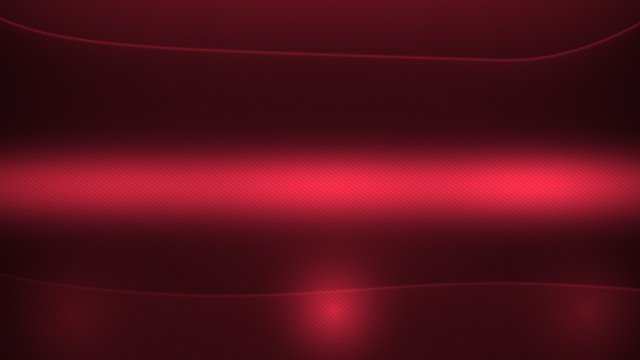
This background is drawn by a Shadertoy shader. Its source:

```glsl
const vec3 CRIMSON = vec3(1.0, 0.185, 0.305);
const float HATCH_PERIOD = 0.0094;

float bell(float offset, float width) {
    float t = offset / width;
    return exp(-t * t);
}

// Soft halo with a tighter core; the offset is in canvas heights
float glow(vec2 offset, float radius) {
    float r = length(offset) / radius;
    return 0.65 * exp(-r * r) + 0.35 * exp(-3.0 * r);
}

float upperCurve(float x) {
    float rise = max(x - 0.78, 0.0) / 0.22;
    return 0.876 - 0.055 * x + 0.073 * exp(-x / 0.1) + 0.115 * rise * rise;
}

float lowerCurve(float x) {
    return 0.196 - 0.0175 * cos((x - 0.35) * 7.306) + 0.03 * exp(-x / 0.07);
}

// Thin bright rim with a haze falling away beneath it
float rim(float depth, float thickness, float haze, float reach) {
    float below = smoothstep(-thickness, thickness, depth);
    return bell(depth, thickness) + haze * below * exp(-max(depth, 0.0) / reach);
}

// Horizontal light band with uneven brightness along its length
float lightBand(vec2 uv) {
    float strength = 0.34 + 0.24 * bell(uv.x - 0.17, 0.19)
                   + 0.39 * bell(uv.x - 0.52, 0.19)
                   + 0.44 * bell(uv.x - 0.84, 0.15);
    float width = uv.y > 0.486 ? 0.087 : 0.094;
    return strength * bell(uv.y - 0.486, width);
}

float hatch(vec2 p, float period) {
    return sin(6.28319 * dot(p, vec2(0.6, 0.8)) / period);
}

void mainImage(out vec4 fragColor, in vec2 fragCoord) {
    vec2 uv = fragCoord / iResolution.xy;
    vec2 p = fragCoord / iResolution.y;
    float aspect = iResolution.x / iResolution.y;

    // Dark backdrop, dimmer toward the sides
    float side = abs(2.0 * uv.x - 1.0);
    float vignette = 1.0 - 0.45 * side * side * side;
    float light = 0.205 * vignette;

    // Upper panel, brightest at the top centre
    float upperDepth = upperCurve(uv.x) - uv.y;
    float panel = 1.0 - smoothstep(-0.002, 0.002, upperDepth);
    float panelLight = mix(0.23, 0.36, clamp((uv.y - 0.83) / 0.17, 0.0, 1.0));
    light = mix(light, panelLight * vignette, panel);
    light += 0.17 * rim(upperDepth, 0.004, 0.45, 0.05);

    // Lower wave
    float lowerDepth = lowerCurve(uv.x) - uv.y;
    float waveFade = mix(0.45, 1.0, smoothstep(0.0, 0.5, uv.x));
    light += 0.1 * waveFade * rim(lowerDepth, 0.004, 0.5, 0.09);

    // Central band and its faint spill
    light += lightBand(uv);
    light += 0.07 * bell(uv.x - 0.53, 0.15) * bell(uv.y - 0.3, 0.12);

    // Three lamps along the bottom
    vec2 stretch = vec2(aspect, 1.0);
    light += 0.13 * glow((uv - vec2(0.115, 0.12)) * stretch, 0.15);
    light += 0.58 * glow((uv - vec2(0.521, 0.137)) * stretch, 0.12);
    light += 0.2 * glow((uv - vec2(0.918, 0.137)) * stretch, 0.14);

    // Fine diagonal weave
    light *= 1.0 + 0.05 * hatch(p, HATCH_PERIOD);

    fragColor = vec4(clamp(CRIMSON * light, 0.0, 1.0), 1.0);
}
```
